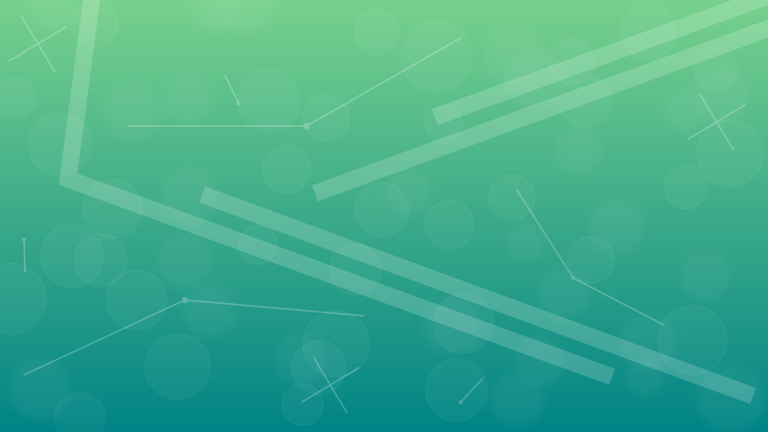
Give the GLSL for this background, as a Shadertoy shader.

```glsl
// Green to teal gradient with translucent slanted bands, pale bubbles and thin linked lines.

const vec2 CANVAS = vec2(16.0, 9.0);
const vec3 TOP_GREEN = vec3(0.47, 0.82, 0.55);
const vec3 BOTTOM_TEAL = vec3(0.0, 0.515, 0.525);
const vec3 BAND_TINT = vec3(0.96, 1.0, 0.94);
const float BAND_OPACITY = 0.19;
const float BAND_HALF_WIDTH = 0.177;
const float LINE_HALF_WIDTH = 0.017;
const int BUBBLE_COLUMNS = 10;
const int BUBBLE_ROWS = 6;

// Four random values from one seed, without sine
vec4 hash4(float seed) {
    vec4 q = fract(seed * vec4(0.1031, 0.1030, 0.0973, 0.1099));
    q += dot(q, q.wzxy + 33.33);
    return fract((q.xxyz + q.yzzw) * q.zywx);
}

// Antialiased coverage of a signed distance
float cover(float dist, float px) {
    return clamp(0.5 - dist / px, 0.0, 1.0);
}

float segmentDistance(vec2 p, vec2 a, vec2 b) {
    vec2 ab = b - a;
    float t = clamp(dot(p - a, ab) / dot(ab, ab), 0.0, 1.0);
    return length(p - a - ab * t);
}

// Flat-ended bar from a to b
float band(vec2 p, vec2 a, vec2 b, float px) {
    vec2 dir = normalize(b - a);
    vec2 q = p - 0.5 * (a + b);
    float along = abs(dot(q, dir)) - 0.5 * length(b - a);
    float across = abs(dot(q, vec2(-dir.y, dir.x))) - BAND_HALF_WIDTH;
    return cover(max(along, across), px);
}

float line(vec2 p, vec2 a, vec2 b, float px) {
    return cover(segmentDistance(p, a, b) - LINE_HALF_WIDTH, px);
}

float dotMark(vec2 p, vec2 centre, float radius, float px) {
    return cover(length(p - centre) - radius, px);
}

// Two lines that meet at a dot
float link(vec2 p, vec2 a, vec2 joint, vec2 b, float radius, float px) {
    float lines = max(line(p, a, joint, px), line(p, joint, b, px));
    return max(lines, dotMark(p, joint, radius, px));
}

// Short line that ends in a dot
float pin(vec2 p, vec2 tail, vec2 head, float px) {
    return max(line(p, tail, head, px), dotMark(p, head, 0.042, px));
}

float crossMark(vec2 p, vec2 centre, float px) {
    vec2 steep = vec2(0.345, -0.575);
    vec2 shallow = vec2(0.59, 0.355);
    vec2 q = p - centre;
    return max(line(q, -steep, steep, px), line(q, -shallow, shallow, px));
}

// Opacity of one bubble: either crisp with a faint rim or blurred
float bubble(vec2 p, vec2 centre, float radius, bool crisp, float px) {
    float d = length(p - centre) - radius;
    float rim = cover(abs(d + 0.012) - 0.012, px);
    float blurred = 1.0 - smoothstep(-0.20, 0.12, d);
    return crisp ? 0.036 * cover(d, px) + 0.03 * rim : 0.042 * blurred;
}

void mainImage(out vec4 fragColor, in vec2 fragCoord) {
    vec2 p = fragCoord / iResolution.xy * CANVAS;
    float px = CANVAS.y / iResolution.y;
    vec3 color = mix(BOTTOM_TEAL, TOP_GREEN, p.y / CANVAS.y);

    // Bubbles jittered over a coarse grid
    vec2 cellSize = CANVAS / vec2(BUBBLE_COLUMNS, BUBBLE_ROWS);
    for (int i = 0; i < BUBBLE_COLUMNS * BUBBLE_ROWS; i++) {
        vec4 rnd = hash4(float(i) + 17.0);
        vec2 cell = vec2(i % BUBBLE_COLUMNS, i / BUBBLE_COLUMNS);
        vec2 centre = (cell + rnd.xy) * cellSize;
        float radius = mix(0.40, 0.76, rnd.z);
        color = mix(color, vec3(1.0), bubble(p, centre, radius, rnd.w < 0.5, px));
    }

    // Bent band, then the three straight ones
    float bent = max(band(p, vec2(1.96, 9.40), vec2(1.40, 5.13), px),
                     band(p, vec2(1.28, 5.32), vec2(12.75, 1.15), px));
    float bands = max(bent, band(p, vec2(4.21, 4.95), vec2(15.69, 0.75), px));
    bands = max(bands, band(p, vec2(9.06, 6.56), vec2(16.67, 9.33), px));
    bands = max(bands, band(p, vec2(6.56, 4.97), vec2(17.0, 8.77), px));
    color = mix(color, BAND_TINT, BAND_OPACITY * bands);

    // Thin linked lines, pins and crosses
    float marks = link(p, vec2(2.67, 6.375), vec2(6.39, 6.375), vec2(9.60, 8.21), 0.065, px);
    marks = max(marks, link(p, vec2(0.50, 1.19), vec2(3.85, 2.75), vec2(7.58, 2.42), 0.065, px));
    marks = max(marks, link(p, vec2(10.77, 5.04), vec2(11.94, 3.21), vec2(13.83, 2.23), 0.04, px));
    marks = max(marks, pin(p, vec2(4.69, 7.42), vec2(4.97, 6.85), px));
    marks = max(marks, pin(p, vec2(0.52, 3.35), vec2(0.50, 4.01), px));
    marks = max(marks, pin(p, vec2(10.04, 1.10), vec2(9.60, 0.62), px));
    marks = max(marks, crossMark(p, vec2(0.79, 8.09), px));
    marks = max(marks, crossMark(p, vec2(14.93, 6.46), px));
    marks = max(marks, crossMark(p, vec2(6.88, 0.98), px));
    color = mix(color, vec3(1.0), 0.23 * marks);

    fragColor = vec4(color, 1.0);
}
```
